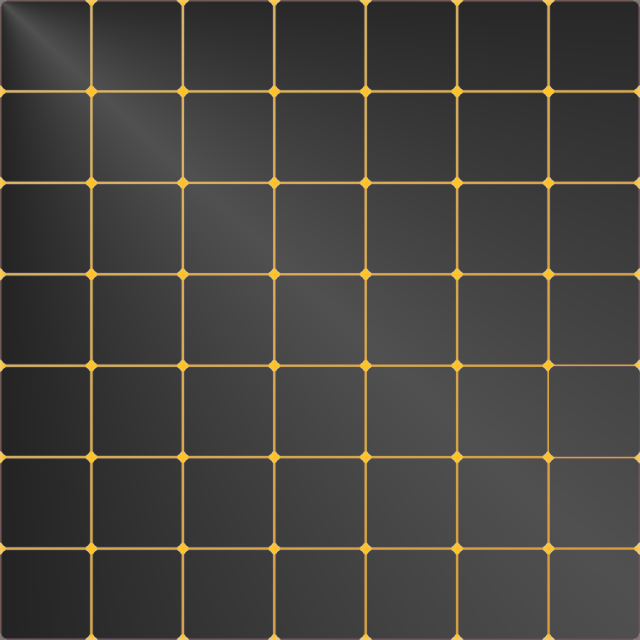
Write a WebGL 2 fragment shader that draws this pattern.

```glsl
#version 300 es
precision highp float;
// Dark rounded tiles under a conic sheen, joined by gold seams with star-shaped studs.

#define CELLS 7.0
#define HALF_GAP 0.013
#define CORNER_RADIUS 0.056
#define FRINGE_WIDTH 0.009
#define STUD_REACH 0.066
#define SHEEN_ANGLE 0.75
#define RAISED_CELL vec2(6.0, 2.0)
#define RAISED_GAP 0.3

uniform vec2 u_resolution;
out vec4 fragColor;

const float HALF_PI = 1.5707963;
const vec3 SHADE_TOP = vec3(0.155);
const vec3 SHADE_LEFT = vec3(0.137);
const vec3 SHEEN = vec3(0.315);
const vec3 MAUVE = vec3(0.37, 0.29, 0.34);
const vec3 PALE_GOLD = vec3(0.84, 0.74, 0.45);
const vec3 DEEP_GOLD = vec3(0.83, 0.61, 0.20);
const vec3 STUD_GOLD = vec3(1.00, 0.76, 0.16);
const vec3 STUD_RIM = vec3(0.90, 0.84, 0.74);
const vec3 CORNER_GREY = vec3(0.50, 0.48, 0.49);

// Conic gradient swept around the top left corner.
vec3 conicSheen(vec2 uv) {
    float angle = atan(1.0 - uv.y, max(uv.x, 1e-5));
    float rise = clamp(angle / SHEEN_ANGLE, 0.0, 1.0);
    float fall = clamp((angle - SHEEN_ANGLE) / (HALF_PI - SHEEN_ANGLE), 0.0, 1.0);
    return angle < SHEEN_ANGLE ? mix(SHADE_TOP, SHEEN, rise)
                               : mix(SHEEN, SHADE_LEFT, fall);
}

void main() {
    vec2 uv = gl_FragCoord.xy / u_resolution;
    vec2 grid = uv * CELLS;
    vec2 cell = floor(grid);
    vec2 local = abs(fract(grid) - 0.5);
    float pixel = CELLS / min(u_resolution.x, u_resolution.y);
    float soft = 0.7 * pixel;

    // Signed distance to the rounded tile; the raised tile has narrower seams.
    bool raised = all(equal(cell, RAISED_CELL));
    float inset = HALF_GAP * (raised ? RAISED_GAP : 1.0);
    vec2 corner = local - (0.5 - inset - CORNER_RADIUS);
    float tile = length(max(corner, 0.0)) + min(max(corner.x, corner.y), 0.0)
               - CORNER_RADIUS;
    float gap = smoothstep(-soft, soft, tile);
    float fringe = smoothstep(-soft, soft, tile + FRINGE_WIDTH);

    // Studs sit where four tile corners meet.
    float nodeDistance = length(0.5 - local);
    float stud = 1.0 - smoothstep(STUD_REACH - pixel, STUD_REACH + pixel, nodeDistance);
    float arc = smoothstep(0.0, 0.4 * CORNER_RADIUS, min(corner.x, corner.y));

    // Outer border loses its gold, and the canvas corners turn grey.
    vec2 toEdge = min(uv, 1.0 - uv) * CELLS;
    float border = 1.0 - smoothstep(0.02, 0.02 + pixel, min(toEdge.x, toEdge.y));
    float canvasCorner = 1.0 - smoothstep(0.15, 0.2, length(toEdge));

    // Seams warm up from the top left to the bottom right.
    float warmth = clamp(0.5 * (uv.x + 1.0 - uv.y), 0.0, 1.0);
    vec3 seam = mix(PALE_GOLD, DEEP_GOLD, warmth);
    seam = mix(seam, MAUVE, 0.85 * border);
    vec3 studColor = mix(STUD_GOLD, STUD_RIM, 0.4 * border);
    seam = mix(seam, studColor, stud);
    seam = mix(seam, CORNER_GREY, canvasCorner * stud);

    vec3 rim = mix(MAUVE, STUD_RIM, arc * (1.0 - canvasCorner));
    vec3 color = mix(conicSheen(uv), rim, fringe * mix(0.6, 0.9, arc));
    color = mix(color, seam, gap);
    fragColor = vec4(color, 1.0);
}
```
